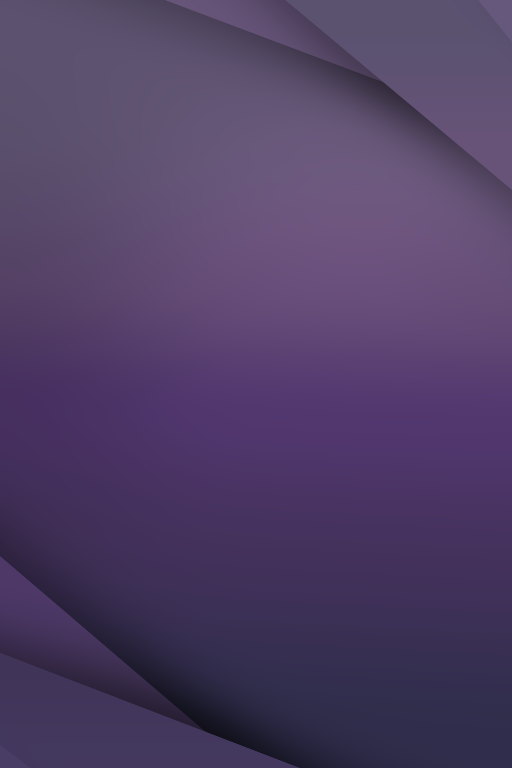
This background is drawn by a WebGL 1 fragment shader. Its source:

```glsl
precision mediump float;
// Dusky violet gradient framed by overlapping, shadow-casting diagonal panels.

uniform vec2 u_resolution;

// Signed distance to the line through a and b, positive on the left of a -> b.
float lineDistance(vec2 p, vec2 a, vec2 b) {
  vec2 dir = normalize(b - a);
  return dot(p - a, vec2(-dir.y, dir.x));
}

// Soft radial falloff: 1 at the centre, fading over the given radii.
float glow(vec2 p, vec2 centre, vec2 radii) {
  vec2 q = (p - centre) / radii;
  return exp(-dot(q, q));
}

// Vertical ramp from navy through violet to grey mauve, with broad glows.
vec3 backdrop(vec2 p) {
  vec3 navy = vec3(0.185, 0.178, 0.295);
  vec3 plum = vec3(0.270, 0.195, 0.365);
  vec3 violet = vec3(0.315, 0.213, 0.430);
  vec3 mauve = vec3(0.370, 0.285, 0.445);
  vec3 slate = vec3(0.365, 0.325, 0.440);
  float h = p.y + 0.05 * (p.x - 0.5);

  vec3 color = mix(navy, plum, smoothstep(0.06, 0.50, h));
  color = mix(color, violet, smoothstep(0.42, 0.70, h));
  color = mix(color, mauve, smoothstep(0.68, 0.94, h));
  color = mix(color, slate, smoothstep(0.86, 1.25, h));

  float leftShade = 1.0 - smoothstep(0.0, 0.5, p.x);
  color *= 1.0 - 0.13 * leftShade * glow(p, vec2(0.0, 0.80), vec2(1.0, 0.42));
  color += vec3(0.065, 0.030, 0.058) * glow(p, vec2(0.70, 1.10), vec2(0.42, 0.26));
  return color;
}

// Lays a panel over the base; its edge drops a shadow on the outer side.
vec3 layPanel(vec3 base, vec3 panel, float d, float strength, float width, float pixel) {
  float outside = max(-d, 0.0) / width;
  vec3 shaded = base * (1.0 - strength * exp(-outside * (0.7 + outside)));
  return mix(shaded, panel, smoothstep(-0.5 * pixel, 0.5 * pixel, d));
}

void main() {
  // The canvas spans 1 unit across and 1.5 units up.
  vec2 p = gl_FragCoord.xy / u_resolution * vec2(1.0, 1.5);
  float pixel = 1.5 / min(u_resolution.x * 1.5, u_resolution.y);

  // Panel edges; the lower ones face down and to the left.
  float topInner = lineDistance(p, vec2(0.322, 1.5), vec2(0.758, 1.336));
  float topOuter = lineDistance(p, vec2(0.557, 1.5), vec2(1.0, 1.129));
  float topCorner = lineDistance(p, vec2(0.934, 1.5), vec2(1.0, 1.418));
  float lowInner = -lineDistance(p, vec2(0.0, 0.414), vec2(0.400, 0.072));
  float lowOuter = -lineDistance(p, vec2(0.0, 0.225), vec2(0.586, 0.0));
  float lowCorner = -lineDistance(p, vec2(0.0, 0.045), vec2(0.059, 0.0));

  // Panel fills
  vec3 mauvePanel = vec3(0.400, 0.330, 0.475);
  vec3 slatePanel = mix(vec3(0.405, 0.325, 0.470), vec3(0.355, 0.320, 0.440),
                        smoothstep(1.18, 1.46, p.y));
  vec3 plumPanel = mix(vec3(0.260, 0.205, 0.345), vec3(0.305, 0.220, 0.410),
                       smoothstep(0.10, 0.38, p.y));
  vec3 duskPanel = mix(vec3(0.265, 0.220, 0.370), vec3(0.255, 0.205, 0.350),
                       smoothstep(0.0, 0.20, p.y));

  // Shadows deepen towards the points where panels cross.
  float topDepth = 0.20 + 0.10 * glow(p, vec2(0.758, 1.336), vec2(0.28));
  float lowDepth = 0.26 + 0.16 * glow(p, vec2(0.400, 0.072), vec2(0.28));

  vec3 color = backdrop(p);
  color = layPanel(color, mauvePanel, topInner, topDepth, 0.085, pixel);
  color = layPanel(color, slatePanel, topOuter, topDepth, 0.075, pixel);
  color = layPanel(color, vec3(0.400, 0.345, 0.490), topCorner, 0.02, 0.03, pixel);
  color = layPanel(color, plumPanel, lowInner, lowDepth, 0.090, pixel);
  color = layPanel(color, duskPanel, lowOuter, lowDepth, 0.080, pixel);
  color = layPanel(color, vec3(0.290, 0.240, 0.395), lowCorner, 0.02, 0.03, pixel);

  gl_FragColor = vec4(color, 1.0);
}
```
